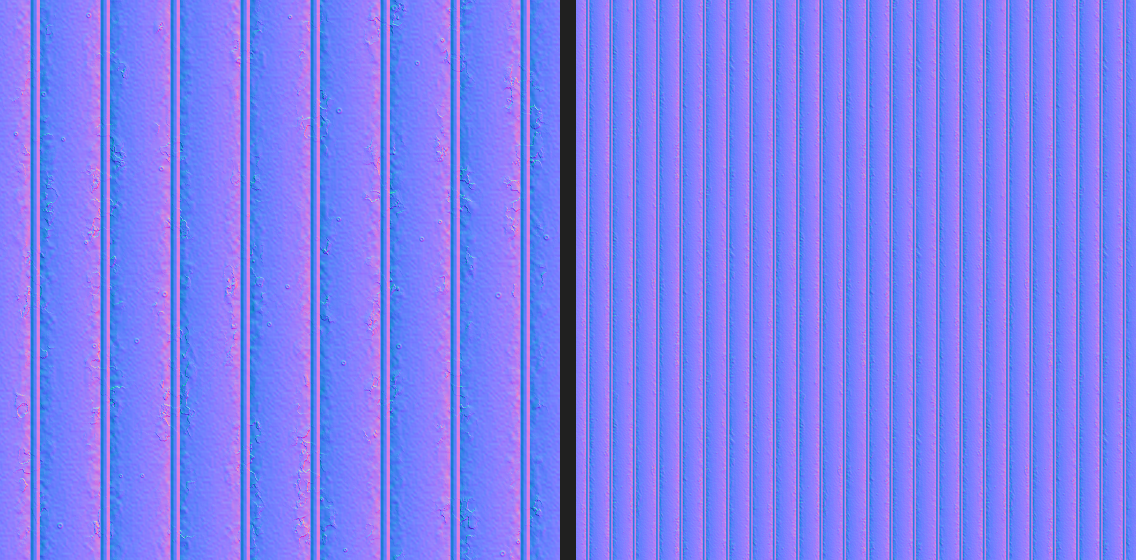
Left, the tile; right, the same tile 3 across and 3 down.
Write a Shadertoy shader that draws this texture map.

```glsl
// Tangent-space normal map of eight painted metal panels with upright grooved seams.
// A slope profile shapes panels and seams; a height field of wrapping noise adds
// flaked paint along the panel edges, small blisters, scratches and fine grain.

float hash(vec2 p) {
    return fract(sin(dot(p, vec2(127.1, 311.7))) * 43758.5453);
}

// Value noise with a whole number of cells across the tile, so it wraps
float noise(vec2 uv, vec2 cells) {
    vec2 p = uv * cells, i = floor(p), f = fract(p);
    f = f * f * (3.0 - 2.0 * f);
    vec2 a = mod(i, cells), b = mod(i + 1.0, cells);
    return mix(mix(hash(a), hash(vec2(b.x, a.y)), f.x),
               mix(hash(vec2(a.x, b.y)), hash(b), f.x), f.y);
}

float fbm(vec2 uv, vec2 cells) {
    float sum = 0.0, gain = 0.53;
    for (int i = 0; i < 4; i++) {
        sum += gain * noise(uv, cells);
        cells *= 2.0;
        gain *= 0.5;
    }
    return sum;
}

// Position across a panel: -1 just right of a seam, +1 just left of the next
float panelSpan(float x) {
    float t = fract(x * 8.0 + 0.5);
    return clamp((t - 0.068) / 0.868 * 2.0 - 1.0, -1.0, 1.0);
}

// Sparse round blisters with a dimpled top
float blisters(vec2 uv) {
    vec2 p = uv * 22.0, cell = mod(floor(p), 22.0);
    vec2 centre = 0.25 + 0.5 * vec2(hash(cell + 3.7), hash(cell + 9.2));
    float radius = mix(0.04, 0.075, hash(cell + 5.1));
    float ring = (length(fract(p) - centre) - radius) / (0.6 * radius);
    return step(0.91, hash(cell + 1.3)) * exp(-ring * ring);
}

// Surface relief in canvas units
float relief(vec2 uv) {
    float span = abs(panelSpan(uv.x));
    float edge = smoothstep(0.42, 0.8, span + 0.4 * (noise(uv, vec2(64.0, 40.0)) - 0.5));
    float patches = smoothstep(0.5, 0.8, noise(uv, vec2(32.0, 22.0)));

    // Flakes: raised islands and curled rims following the same contour
    float paint = fbm(uv, vec2(76.0, 60.0));
    float island = smoothstep(0.46, 0.60, paint);
    float rim = 1.0 - smoothstep(0.0, 0.07, abs(paint - 0.53));
    float worn = edge * (0.15 + 0.85 * patches) + 0.10 * patches;
    float h = worn * (0.0008 * island + 0.0008 * rim);

    h += 0.0014 * edge * noise(uv, vec2(136.0, 112.0));
    h += 0.0011 * blisters(uv);
    h += 0.0004 * fbm(uv, vec2(72.0, 20.0));
    return h + 0.0005 * noise(uv, vec2(220.0)) + 0.0003 * noise(uv, vec2(56.0, 48.0));
}

// Sideways slope of the curved panels and of the seam between them
float profile(vec2 uv) {
    float s = panelSpan(uv.x), s2 = s * s;
    float ragged = fbm(uv, vec2(56.0, 36.0)) - 0.5;
    float broad = noise(uv, vec2(8.0, 5.0)) - 0.5;
    float panel = s * (0.40 + 0.25 * s2 * s2);
    panel += s * smoothstep(0.4, 0.8, abs(s)) * (0.35 * ragged + 0.10 * broad);

    // Seam from left to right: steep drop, flat channel, steep rise
    float d = fract(uv.x * 8.0) - 0.5;
    float soft = max(0.006, 4.0 / iResolution.x);
    float nx = mix(panel, -0.78, smoothstep(-soft, soft, d + 0.064));
    nx = mix(nx, -0.26, smoothstep(-soft, soft, d + 0.021));
    nx = mix(nx, 0.72, smoothstep(-soft, soft, d - 0.023));
    return mix(nx, panel, smoothstep(-soft, soft, d - 0.070));
}

void mainImage(out vec4 fragColor, in vec2 fragCoord) {
    vec2 uv = fragCoord / iResolution.xy;

    // Central differences of the relief, calmer inside the seams
    vec2 e = vec2(0.0011, 0.0);
    vec2 slope = vec2(relief(uv + e.xy) - relief(uv - e.xy),
                      relief(uv + e.yx) - relief(uv - e.yx)) / (2.0 * e.x);
    float seam = 1.0 - smoothstep(0.06, 0.075, abs(fract(uv.x * 8.0) - 0.5));
    slope *= 1.0 - 0.75 * seam;

    // Unit normal, packed into colour
    vec2 tilt = vec2(profile(uv), 0.0) - slope;
    tilt *= min(1.0, 0.9 / max(length(tilt), 0.001));
    vec3 normal = vec3(tilt, sqrt(1.0 - dot(tilt, tilt)));
    fragColor = vec4(normal * 0.5 + 0.5, 1.0);
}
```
